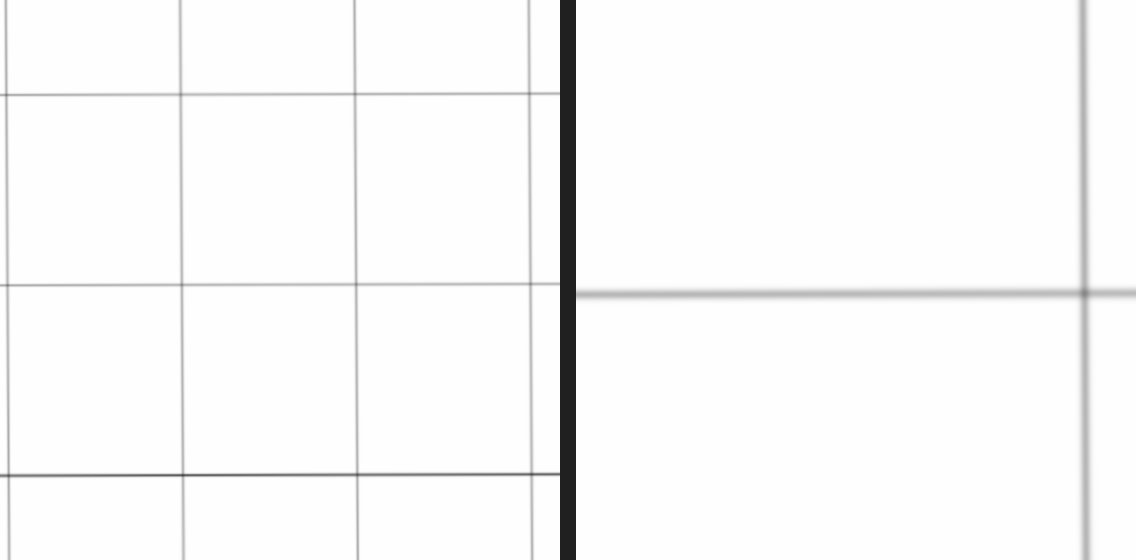
Left: the whole. Right: its middle third, enlarged.
Give the GLSL for this pattern, as a Shadertoy shader.

```glsl
// Ruled graph paper: a white sheet with thin, soft grey lines, slightly skewed.
// Each line is a Gaussian ink profile that spreads wider and paler in places;
// crossings multiply to a darker grey, and every fifth row is heavy.

#define PITCH       vec2(0.3113, 0.3399)   // cell width and height
#define ORIGIN      vec2(0.0134, 0.1518)   // one grid crossing, at the sheet's middle
#define SKEW        vec2(-0.0060, 0.0026)  // lean of the columns, rise of the rows
#define LINE_SIGMA  0.0017                 // softness and width of a crisp line
#define THIN_INK    0.34                   // darkness of ordinary lines
#define HEAVY_INK   0.70                   // darkness of heavy rows
#define HEAVY_EVERY 5.0
#define SPREAD      0.40                   // how much wider a line gets where it pales
#define PAPER       vec3(0.996)

float hash(vec2 p) {
    vec3 q = fract(vec3(p.xyx) * 0.1031);
    q += dot(q, q.yzx + 33.33);
    return fract((q.x + q.y) * q.z);
}

// Smooth noise along a line; each line has its own seed.
float lineNoise(float along, float seed) {
    float cell = floor(along);
    float t = smoothstep(0.0, 1.0, fract(along));
    return mix(hash(vec2(cell, seed)), hash(vec2(cell + 1.0, seed)), t);
}

// Soft stroke; spreading keeps the total ink, so a wider stroke is paler.
float stroke(float dist, float spread, float pixel) {
    float sigma = max(LINE_SIGMA * (1.0 + spread), 0.6 * pixel);
    return LINE_SIGMA / sigma * exp(-0.5 * dist * dist / (sigma * sigma));
}

void mainImage(out vec4 fragColor, in vec2 fragCoord) {
    vec2 uv = fragCoord / iResolution.xy;
    float pixel = 1.0 / min(iResolution.x, iResolution.y);

    // Skewed grid space: nearest line index and distance on each axis
    vec2 p = uv - ORIGIN - SKEW * (uv.yx - 0.5);
    vec2 index = floor(p / PITCH + 0.5);
    vec2 dist = p - index * PITCH;

    // Ink strength and its uneven spread along each line
    float heavy = 1.0 - step(0.5, mod(index.y, HEAVY_EVERY));
    vec2 ink = vec2(THIN_INK, mix(THIN_INK, HEAVY_INK, heavy));
    vec2 spread = SPREAD * vec2(lineNoise(uv.y * 5.0, index.x + 11.0),
                                lineNoise(uv.x * 3.0, index.y + 47.0));

    // Columns and rows darken the paper together
    float column = 1.0 - ink.x * stroke(dist.x, spread.x, pixel);
    float row = 1.0 - ink.y * stroke(dist.y, spread.y, pixel);
    fragColor = vec4(PAPER * column * row, 1.0);
}
```
